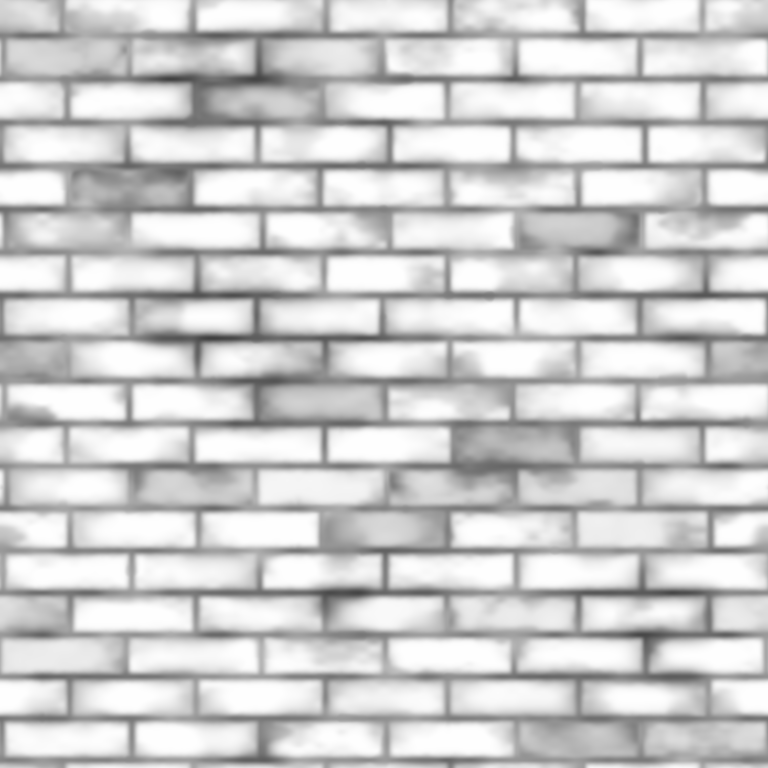
A Shadertoy shader for this texture map:

```glsl
const float ROWS = 18.0;
const float COLUMNS = 6.0;
const float BRICK_LENGTH = ROWS / COLUMNS;   // in units of the row height
const float FIRST_JOINT = 0.19;              // height of the lowest bed joint
const float ROW_BOW = 0.48;                  // slight sag of the middle rows
const vec2 JOINT_WIDTH = vec2(0.10, 0.115);  // softness of upright and bed joints
const vec2 RIM_WIDTH = vec2(0.38, 0.24);     // reach of dirt into the brick

float hash(vec2 p, float seed) {
    vec3 q = fract(vec3(p.xyx + seed) * 0.1031);
    q += dot(q, q.yzx + 33.33);
    return fract((q.x + q.y) * q.z);
}

// Value noise that wraps after the given period
float noise(vec2 p, vec2 period, float seed) {
    vec2 cell = floor(p);
    vec2 f = fract(p);
    f = f * f * (3.0 - 2.0 * f);
    vec2 a = mod(cell, period);
    vec2 b = mod(cell + 1.0, period);
    return mix(mix(hash(a, seed), hash(vec2(b.x, a.y), seed), f.x),
               mix(hash(vec2(a.x, b.y), seed), hash(b, seed), f.x), f.y);
}

float fbm(vec2 p, vec2 period, float seed) {
    float sum = 0.0;
    float weight = 0.64;
    for (int i = 0; i < 3; i++) {
        sum += weight * noise(p, period, seed + float(i) * 7.0);
        p *= 2.0;
        period *= 2.0;
        weight *= 0.4;
    }
    return sum;
}

// Sideways shift of an upright joint, in brick lengths
float jointShift(float column, float row) {
    return 0.07 * hash(vec2(mod(column, COLUMNS), row), 3.0) - 0.016;
}

// Finds the brick under p: xy is its wrapped index, zw the distances to
// the nearest upright and bed joint
vec4 brickAt(vec2 p) {
    float row = mod(floor(p.y), ROWS);
    float x = p.x / BRICK_LENGTH - 0.5 * mod(row, 2.0);
    float column = floor(x + 0.016);
    if (x < column + jointShift(column, row)) column -= 1.0;
    float left = column + jointShift(column, row);
    float right = column + 1.0 + jointShift(column + 1.0, row);
    float y = fract(p.y);
    vec2 gap = vec2(min(x - left, right - x) * BRICK_LENGTH, min(y, 1.0 - y));
    return vec4(mod(column, COLUMNS), row, gap);
}

// Soft falloff away from the upright (x) and bed (y) joint
vec2 falloff(vec2 gap, vec2 width) {
    vec2 t = gap / width;
    return exp(-t * t);
}

float unite(vec2 masks) {
    return 1.0 - (1.0 - masks.x) * (1.0 - masks.y);
}

// Darkening of the face: whole grey bricks, blotches and dirty rims
float faceStain(vec2 p, vec2 id, float rim) {
    vec2 shifted = p + 2.0 * floor(0.5 * ROWS * vec2(hash(id, 11.0), hash(id, 17.0)));
    float blotch = fbm(shifted * vec2(1.0, 1.5), ROWS * vec2(1.0, 1.5), 23.0);
    float greyBrick = smoothstep(0.80, 0.95, hash(id, 31.0));
    float dirt = hash(id, 37.0);
    float patches = smoothstep(0.42, 0.85, blotch) * (0.03 + 0.25 * dirt * dirt);
    float rimDirt = 0.20 * rim * smoothstep(0.25, 0.75, blotch);
    return greyBrick * (0.16 + 0.18 * blotch) + patches + rimDirt;
}

void mainImage(out vec4 fragColor, in vec2 fragCoord) {
    vec2 uv = fragCoord / iResolution.xy;
    vec2 p = uv * ROWS;
    p.y += ROW_BOW * uv.y * (1.0 - uv.y) - FIRST_JOINT;
    vec4 brick = brickAt(p);

    // Joints of uneven width with a few chips
    float uneven = fbm(p * 3.0, vec2(3.0 * ROWS), 41.0) - 0.5;
    float chip = smoothstep(0.85, 1.0, noise(p * 2.0, vec2(2.0 * ROWS), 43.0));
    vec2 joints = falloff(brick.zw, JOINT_WIDTH * (1.0 + 0.35 * uneven + 0.45 * chip));
    float rim = unite(falloff(brick.zw, RIM_WIDTH));

    // Mortar, darker in the bed joints and where grime gathers
    float grime = smoothstep(0.58, 0.95, noise(p * 0.5, vec2(0.5 * ROWS), 47.0));
    float mortar = 0.34 + 0.38 * fbm(p, vec2(ROWS), 53.0) - 0.16 * grime;
    mortar += 0.07 * (1.0 - joints.y);

    float face = 1.0 - faceStain(p, brick.xy, rim) - 0.28 * grime * rim;
    float shade = mix(min(face, 0.995), mortar, unite(joints));
    fragColor = vec4(vec3(clamp(shade, 0.0, 1.0)), 1.0);
}
```
